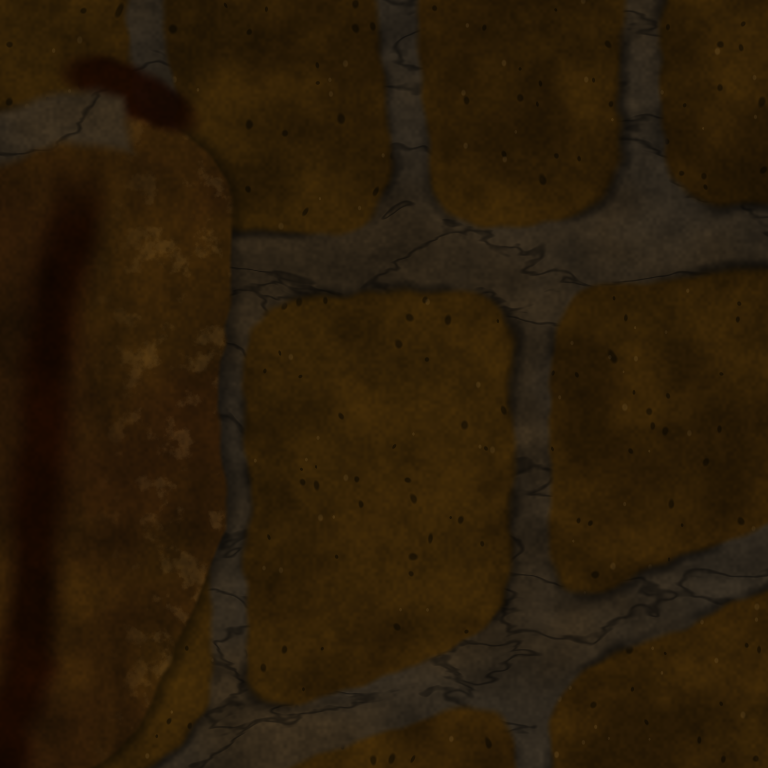
This texture is drawn by a WebGL 1 fragment shader. Its source:

```glsl
precision highp float;
uniform vec2 u_resolution;

#define WARP 0.055
#define CORNER 0.085
#define JOINT_HALF vec2(0.026, 0.043)
#define GRAIN 0.30
#define MOTTLE 0.50
#define FLECKS 0.06

const vec3 OCHRE = vec3(0.200, 0.130, 0.025);
const vec3 BROWN = vec3(0.155, 0.097, 0.018);
const vec3 RUSSET = vec3(0.150, 0.085, 0.022);
const vec3 MORTAR = vec3(0.182, 0.142, 0.088);
const vec3 SLATE = vec3(0.160, 0.134, 0.098);
const vec3 HOLLOW = vec3(0.078, 0.024, 0.002);

float hash(vec2 p) {
  vec3 q = fract(vec3(p.xyx) * 0.1031);
  q += dot(q, q.yzx + 33.33);
  return fract((q.x + q.y) * q.z);
}

float noise(vec2 p) {
  vec2 i = floor(p), f = fract(p);
  f = f * f * (3.0 - 2.0 * f);
  return mix(mix(hash(i), hash(i + vec2(1, 0)), f.x),
             mix(hash(i + vec2(0, 1)), hash(i + vec2(1, 1)), f.x), f.y);
}

float fbm(vec2 p) {
  float sum = 0.0, amp = 0.5;
  for (int i = 0; i < 5; i++) {
    sum += amp * noise(p);
    p = mat2(1.6, 1.2, -1.2, 1.6) * p + 17.3;
    amp *= 0.5;
  }
  return sum / 0.97;
}

float roundBox(vec2 p, vec2 halfSize, float radius) {
  vec2 q = abs(p) - halfSize + radius;
  return length(max(q, 0.0)) + min(max(q.x, q.y), 0.0) - radius;
}

// Courses between two slanted joints; negative inside a block
float blockDistance(vec2 p) {
  float low = 0.27 - 0.38 * (1.0 - p.x);
  float high = 0.69 - 0.05 * (1.0 - p.x);
  float tall = high - low;
  float v = (p.y - low) / tall;
  float row = floor(v);
  float pitch = row > 0.5 ? 0.32 : (row < -0.5 ? 0.50 : 0.40);
  float joint = row > 0.5 ? 0.52 : 0.70;
  vec2 cell = vec2(pitch, tall);
  vec2 q = (fract(vec2((p.x - joint) / pitch, v)) - 0.5) * cell;
  return roundBox(q, 0.5 * cell - JOINT_HALF, CORNER);
}

// Small rounded spots on a jittered grid, present in a share of the cells
float spots(vec2 p, float count, float share) {
  vec2 g = p * count, id = floor(g);
  vec2 centre = 0.3 + 0.4 * vec2(hash(id + 3.1), hash(id + 8.7));
  float size = 0.10 + 0.18 * hash(id + 5.3);
  float d = length((fract(g) - centre) * vec2(1.0, 0.75));
  return step(1.0 - share, hash(id)) * (1.0 - smoothstep(size * 0.4, size, d));
}

void main() {
  vec2 uv = gl_FragCoord.xy / u_resolution;
  vec2 drift = vec2(fbm(uv * 4.0 + 2.0), fbm(uv * 4.0 + 31.0)) - 0.5;
  vec2 ripple = vec2(noise(uv * 38.0), noise(uv * 38.0 + 50.0)) - 0.5;
  vec2 p = uv + WARP * drift + 0.007 * ripple;

  float broad = fbm(uv * 5.0 + 9.0);
  float mottle = fbm(uv * 17.0);
  float grain = 0.6 * noise(uv * 210.0) + 0.4 * noise(uv * 105.0 + 7.0);

  // Block faces: ochre with brown patches, pits and pale flecks
  float block = blockDistance(p);
  float patches = smoothstep(0.30, 0.68, 0.6 * broad + 0.4 * mottle);
  vec3 face = mix(BROWN, OCHRE, patches);
  face *= 1.0 + 0.12 * (0.5 - uv.y);
  face *= 1.0 - 0.45 * spots(uv + 0.01 * ripple, 42.0, 0.14);
  face += FLECKS * vec3(1.0, 0.85, 0.6) * spots(uv + 0.3, 58.0, 0.05);

  // Mortar: smeared streaks along the joints with thin dark folds
  vec2 flow = uv + 0.12 * drift;
  float smear = fbm(flow * vec2(9.0, 34.0));
  float fold = abs(fbm(flow * vec2(5.0, 13.0) + 4.0) - 0.5);
  vec3 paste = mix(SLATE, MORTAR, smoothstep(0.3, 0.7, broad));
  paste *= 0.72 + 0.56 * smear;
  paste *= 1.0 - 0.38 * (1.0 - smoothstep(0.0, 0.03, fold));

  vec3 color = mix(face, paste, smoothstep(-0.005, 0.007, block));
  float rim = 1.0 - smoothstep(0.0, 0.013, abs(block - 0.004));
  color *= 1.0 - 0.42 * rim * smoothstep(0.42, 0.62, fbm(uv * 9.0 + 60.0));

  // Rough boulder on the left, narrowing towards its foot
  vec2 b = p - vec2(0.08, 0.40);
  b.x += 0.42 * max(0.0, 0.32 - p.y);
  float boulder = roundBox(b, vec2(0.215, 0.45), 0.15);
  float ridges = fbm(vec2(p.x + 0.12 * p.y, p.y) * vec2(30.0, 9.0));
  vec3 rough = mix(RUSSET, OCHRE, 0.6 * smoothstep(0.35, 0.7, broad));
  rough *= 0.68 + 0.64 * ridges;
  float crust = smoothstep(0.09, 0.23, p.x) * smoothstep(0.55, 0.75, fbm(uv * 46.0));
  rough += FLECKS * vec3(1.0, 0.85, 0.55) * crust;
  color *= 1.0 - 0.4 * (1.0 - smoothstep(0.0, 0.025, abs(boulder)));
  color = mix(color, rough, 1.0 - smoothstep(-0.004, 0.004, boulder));

  // Deep cleft and the hole above the boulder
  float cleft = abs(p.x - 0.022 - 0.085 * p.y) - 0.036;
  float depth = 1.0 - smoothstep(-0.026, 0.018, cleft);
  depth *= 1.0 - smoothstep(0.70, 0.82, p.y);
  vec2 h = p - vec2(0.17, 0.875);
  float hole = length(vec2(h.x + 0.4 * h.y, h.y + 0.35 * h.x) * vec2(1.0, 1.9));
  depth = max(depth, 1.0 - smoothstep(0.05, 0.085, hole));
  color = mix(color, HOLLOW * (0.8 + 0.5 * mottle), 0.92 * depth);

  // Pale ledge of mortar across the boulder's top
  float ledge = abs(p.y - 0.825 - 0.025 * sin(p.x * 17.0)) - 0.034;
  ledge = max(ledge, p.x - 0.16);
  color = mix(color, paste * 1.1, 1.0 - smoothstep(-0.012, 0.008, ledge));

  // Shared surface texture
  color *= 1.0 + MOTTLE * (mottle - 0.5) + GRAIN * (grain - 0.5);
  gl_FragColor = vec4(clamp(color, 0.0, 1.0), 1.0);
}
```
